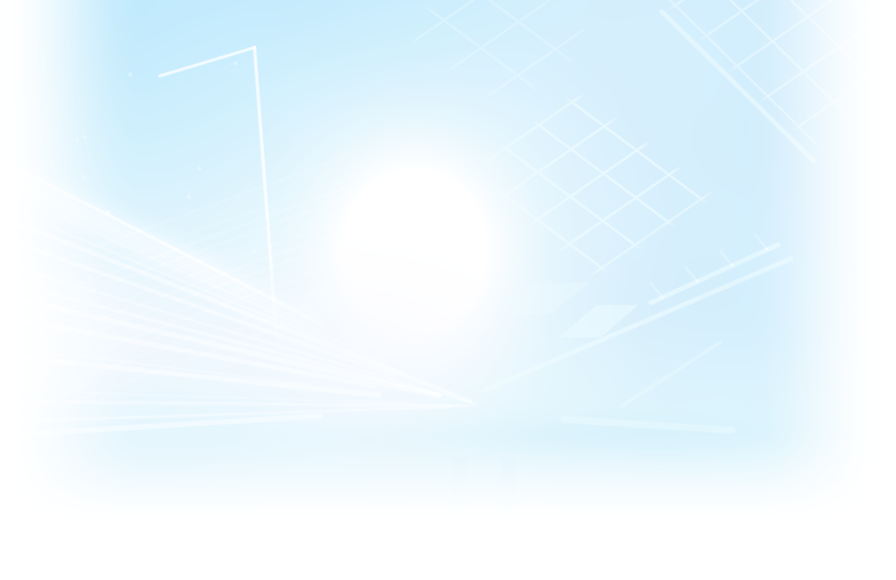
A WebGL 1 fragment shader for this background:

```glsl
precision highp float;
uniform vec2 u_resolution;

const vec3 WHITE = vec3(1.0);
const vec3 TOP_BLUE = vec3(0.75, 0.915, 0.99);
const vec3 RIGHT_BLUE = vec3(0.825, 0.932, 0.99);
const vec3 LOW_BLUE = vec3(0.86, 0.955, 0.99);
const vec3 DECK_BLUE = vec3(0.81, 0.935, 0.985);
const vec3 LINE_TINT = vec3(0.94, 0.99, 1.0);
const vec3 HAZE_TINT = vec3(0.975, 0.98, 1.0);
const vec2 SUN = vec2(0.713, 0.568);
const vec2 VANISH = vec2(0.83, 0.30);
const float THIN = 0.0019;
const float STREAKS = 15.0;
const float FLECKS = 22.0;

float hash(float n) {
  return fract(sin(n * 12.99) * 4375.85);
}

vec2 gradient(vec2 cell) {
  float angle = 6.2832 * hash(dot(cell, vec2(1.0, 17.3)));
  return vec2(cos(angle), sin(angle));
}

float gradientNoise(vec2 p) {
  vec2 i = floor(p), f = fract(p);
  vec2 s = f * f * (3.0 - 2.0 * f);
  vec2 e = vec2(1.0, 0.0);
  float low = mix(dot(gradient(i), f), dot(gradient(i + e), f - e), s.x);
  float high = mix(dot(gradient(i + e.yx), f - e.yx), dot(gradient(i + 1.0), f - 1.0), s.x);
  return mix(low, high, s.y);
}

// Antialiased coverage of a signed distance
float fill(float d) {
  float px = 1.0 / u_resolution.y;
  return 1.0 - smoothstep(-px, px, d);
}

float segment(vec2 p, vec2 a, vec2 b, float halfWidth) {
  vec2 ab = b - a;
  float t = clamp(dot(p - a, ab) / dot(ab, ab), 0.0, 1.0);
  return fill(length(p - a - ab * t) - halfWidth);
}

// Parallelogram with level top and bottom edges
float slab(vec2 p, vec2 center, vec2 size, float lean) {
  vec2 q = p - center;
  q.x -= q.y * lean;
  vec2 d = abs(q) - size;
  return fill(max(d.x, d.y));
}

// Skewed window lattice; each normal crosses one family of bars
float lattice(vec2 p, vec2 center, vec2 normalA, vec2 normalB, vec2 size, float pitch) {
  vec2 q = vec2(dot(p - center, normalA), dot(p - center, normalB));
  vec2 bars = abs(fract(q / pitch + vec2(0.5, 0.0)) - 0.5) * pitch;
  vec2 edge = 1.0 - smoothstep(size - 0.025, size, abs(q));
  return fill(min(bars.x, bars.y) - THIN) * edge.x * edge.y;
}

float glow(vec2 p, vec2 center, vec2 radius) {
  vec2 q = (p - center) / radius;
  return exp(-dot(q, q));
}

void main() {
  vec2 p = gl_FragCoord.xy / u_resolution.y;
  float aspect = u_resolution.x / u_resolution.y;
  p.x *= 1.542 / aspect;

  // Sky
  vec3 color = mix(LOW_BLUE, TOP_BLUE, smoothstep(0.45, 1.05, p.y));
  color = mix(color, RIGHT_BLUE, smoothstep(0.6, 1.1, p.x) * smoothstep(0.25, 0.5, p.y));
  color += 0.008 * gradientNoise(p * 5.0);

  // Deck and pillars
  float deck = glow(p, vec2(0.98, 0.245), vec2(0.3, 0.035));
  float pillars = slab(p, vec2(0.791, 0.16), vec2(0.012, 0.05), 0.0)
                + slab(p, vec2(0.876, 0.16), vec2(0.012, 0.05), 0.0);
  color = mix(color, DECK_BLUE, 0.7 * deck + 0.4 * pillars);

  // Sun and haze
  float sun = glow(p, SUN, vec2(0.15, 0.17)) + 0.55 * glow(p, SUN, vec2(0.34, 0.38));
  color = mix(color, WHITE, min(sun, 1.0));
  float haze = 0.65 * glow(p, vec2(0.6, 0.38), vec2(0.24, 0.13))
             + 0.75 * glow(p, vec2(0.12, 0.42), vec2(0.3, 0.17));
  color = mix(color, HAZE_TINT, min(haze, 0.9));

  // Window lattices and their rail
  float lines = 0.7 * lattice(p, vec2(1.01, 0.681), vec2(0.57, -0.82), vec2(0.6, 0.8), vec2(0.15, 0.13), 0.066);
  lines += 0.35 * lattice(p, vec2(0.86, 0.94), vec2(0.57, -0.82), vec2(0.6, 0.8), vec2(0.12, 0.11), 0.075);
  lines += 0.55 * lattice(p, vec2(1.36, 0.95), vec2(0.57, -0.82), vec2(0.7, 0.71), vec2(0.2, 0.13), 0.073);
  lines += 0.55 * segment(p, vec2(1.139, 0.98), vec2(1.40, 0.723), 0.004);

  // Beams and panels on the right
  lines += 0.6 * segment(p, vec2(1.12, 0.478), vec2(1.339, 0.578), 0.004);
  lines += 0.55 * segment(p, vec2(0.833, 0.327), vec2(1.361, 0.554), 0.004);
  lines += 0.35 * segment(p, vec2(1.07, 0.30), vec2(1.24, 0.41), 0.003);
  lines += 0.5 * slab(p, vec2(1.03, 0.446), vec2(0.036, 0.028), 1.15);
  lines += 0.3 * slab(p, vec2(0.93, 0.485), vec2(0.05, 0.027), 1.3);
  lines += 0.4 * segment(p, vec2(0.97, 0.277), vec2(1.26, 0.258), 0.006);
  for (float i = 0.0; i < 4.0; i++) {
    vec2 post = mix(vec2(1.14, 0.487), vec2(1.32, 0.57), i / 3.0);
    lines += 0.4 * segment(p, post, post + vec2(-0.02, 0.025), THIN);
  }
  color = mix(color, LINE_TINT, min(lines, 1.0));

  // Light streaks on the left, falling to the vanishing point and crossing upward
  float light = 0.0;
  for (float i = 0.0; i < STREAKS; i++) {
    float h = hash(i + 3.0);
    vec2 start = vec2(0.03, mix(0.22, 0.72, (i + h) / STREAKS));
    vec2 end = mix(start, VANISH, 0.6 + 0.4 * hash(i + 31.0));
    light += (0.2 + 0.3 * h) * segment(p, start, end, 0.001 + 0.004 * h * h);
    vec2 rise = vec2(0.05, 0.28 + 0.018 * i);
    light += 0.2 * h * segment(p, rise, rise + vec2(0.55, 0.2), THIN);
  }
  vec2 band = p - vec2(0.25, 0.58);
  light += 0.55 * exp(-pow((band.y + 0.48 * band.x) / 0.032, 2.0)) * (1.0 - smoothstep(0.1, 0.35, band.x));

  // Bright open frame
  vec2 corner = vec2(0.438, 0.918);
  light += 0.8 * segment(p, vec2(0.275, 0.869), corner, 0.0025);
  light += 0.8 * segment(p, corner, vec2(0.478, 0.39), 0.0028) * smoothstep(0.38, 0.6, p.y);

  // Scattered flecks
  for (float i = 0.0; i < FLECKS; i++) {
    vec2 spot = vec2(mix(0.08, 0.47, hash(i + 5.0)), mix(0.5, 0.9, hash(i + 57.0)));
    light += 0.35 * fill(length(p - spot) - 0.004 * hash(i + 91.0));
  }
  color = mix(color, HAZE_TINT + 0.02, clamp(light, 0.0, 0.95));

  // White margins
  float margin = smoothstep(0.0, 0.25, p.x) * (1.0 - smoothstep(1.28, 1.52, p.x));
  margin *= smoothstep(0.09, 0.27, p.y);
  gl_FragColor = vec4(mix(WHITE, min(color, 1.0), margin), 1.0);
}
```
